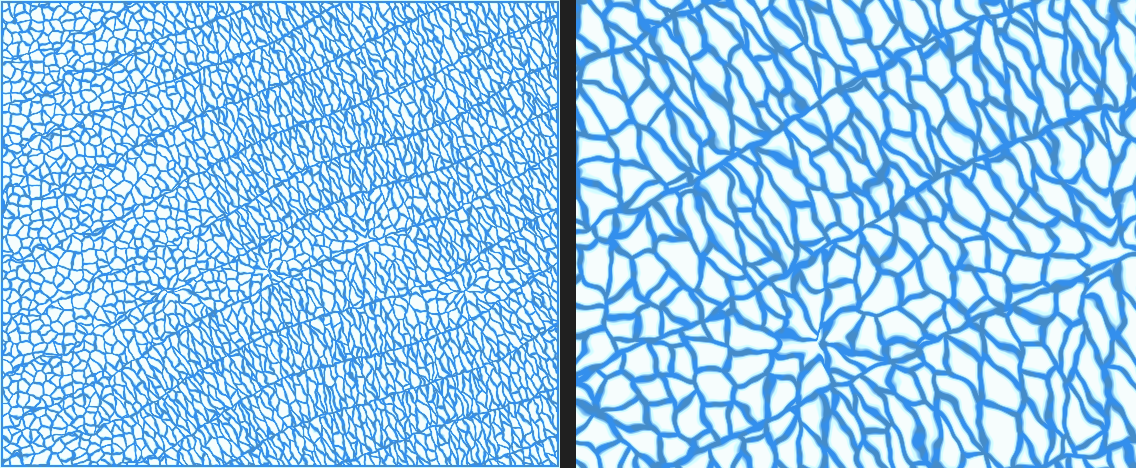
Left: the whole. Right: its middle third, enlarged.
Write a WebGL 2 fragment shader that draws this pattern.

```glsl
#version 300 es
precision highp float;
uniform vec2 u_resolution;
out vec4 fragColor;

const float CELLS = 45.0;         // seeds per canvas height
const float BAND_WIDTH = 0.1;     // spacing of the long ridge lines
const float RIDGE_ANGLE = 0.42;
const int REACH = 3;
const int SIDE = 2 * REACH + 1;
const int SEEDS = SIDE * SIDE;

const vec3 WHITE = vec3(0.965, 0.992, 0.992);
const vec3 HALO = vec3(0.82, 0.99, 1.0);
const vec3 SOFT_BLUE = vec3(0.46, 0.73, 0.95);
const vec3 BRIGHT_BLUE = vec3(0.20, 0.56, 0.93);
const vec3 DULL_BLUE = vec3(0.27, 0.55, 0.79);

vec2 hash2(vec2 c) {
  vec3 a = fract(c.xyx * vec3(0.1031, 0.1030, 0.0973));
  a += dot(a, a.yzx + 33.33);
  return fract((a.xx + a.yz) * a.zy);
}

float cornerSlope(vec2 corner, vec2 offset) {
  return dot(hash2(corner) * 2.0 - 1.0, offset);
}

float gradientNoise(vec2 p) {
  vec2 i = floor(p), f = p - i, e = vec2(1, 0);
  vec2 u = f * f * f * (f * (f * 6.0 - 15.0) + 10.0);
  float low = mix(cornerSlope(i, f), cornerSlope(i + e, f - e), u.x);
  float high = mix(cornerSlope(i + e.yx, f - e.yx), cornerSlope(i + 1.0, f - 1.0), u.x);
  return mix(low, high, u.y);
}

vec2 noise2(vec2 p) {
  return vec2(gradientNoise(p), gradientNoise(p + 57.0));
}

// x runs along the ridges, y across them
vec2 ridgeFrame(vec2 p) {
  float c = cos(RIDGE_ANGLE), s = sin(RIDGE_ANGLE);
  return vec2(c * p.x + s * p.y, c * p.y - s * p.x);
}

// Share of directed, combed cells: low on the left, high on the right
float combing(vec2 p) {
  return smoothstep(0.08, 0.5, p.x + 0.45 * gradientNoise(p * 3.1 + 4.0));
}

float bandHeight(vec2 p) {
  float bend = 0.09 * gradientNoise(p * 2.3 + 11.0);
  float wander = 0.05 * (1.0 - combing(p)) * gradientNoise(p * 17.0);
  return (ridgeFrame(p).y + bend + wander) / BAND_WIDTH;
}

vec2 bandGradient(vec2 p, float height) {
  vec2 e = vec2(0.001, 0.0);
  return (vec2(bandHeight(p + e), bandHeight(p + e.yx)) - height) / e.x;
}

// Local metric: cells stretch across ridges and radiate from a few peaks
mat2 cellMetric(vec2 p, vec2 across) {
  mat2 stretch = 0.89 * combing(p) * outerProduct(across, across);
  for (int i = 0; i < 4; i++) {
    float k = float(i);
    vec2 peak = vec2(0.36 + 0.21 * k, 0.43 + 0.14 * (hash2(vec2(k, 5.0)).x - 0.5));
    vec2 ray = p - peak;
    float pull = exp(-dot(ray, ray) / 0.006);
    ray /= length(ray) + 0.001;
    stretch = stretch * (1.0 - pull) + 0.9 * pull * outerProduct(ray, ray);
  }
  return mat2(1.0) - stretch;
}

// Jittered seed; some are left out along the valleys to open wide cells
vec2 seedPoint(vec2 cell, float band) {
  vec2 key = cell + band * vec2(37.0, 91.0) + 400.0;
  vec2 seed = cell + 0.05 + 0.9 * hash2(key);
  if (hash2(key + 7.3).x > 0.75) return seed;
  float valley = gradientNoise(ridgeFrame(seed / CELLS) * vec2(5.0, 19.0) + 30.0);
  return valley > 0.3 ? vec2(1000.0) : seed;
}

// Distance to the nearest border between stretched Voronoi cells
float cellBorder(vec2 p, mat2 metric, float band) {
  vec2 q = p * CELLS, base = floor(q) - float(REACH);
  vec2 offsets[SEEDS];
  float nearest = 1e9;
  int owner = 0;
  for (int i = 0; i < SEEDS; i++) {
    offsets[i] = seedPoint(base + vec2(i % SIDE, i / SIDE), band) - q;
    float d = dot(offsets[i], metric * offsets[i]);
    if (d < nearest) { nearest = d; owner = i; }
  }
  float border = 1e9;
  vec2 own = offsets[owner];
  for (int i = 0; i < SEEDS; i++) {
    if (i == owner) continue;
    vec2 other = offsets[i];
    float gap = dot(other, metric * other) - nearest;
    border = min(border, 0.5 * gap / (length(metric * (other - own)) + 1e-5));
  }
  return border / CELLS;
}

vec3 inkColor(float d, vec2 p) {
  float dull = smoothstep(-0.1, 0.15, gradientNoise(p * 95.0));
  vec3 color = mix(BRIGHT_BLUE, DULL_BLUE, dull);
  color = mix(color, SOFT_BLUE, smoothstep(0.0014, 0.0021, d));
  color = mix(color, HALO, smoothstep(0.0020, 0.0031, d));
  return mix(color, WHITE, smoothstep(0.0034, 0.0046, d));
}

void main() {
  vec2 p = gl_FragCoord.xy / u_resolution.y;
  vec2 size = vec2(u_resolution.x / u_resolution.y, 1.0);

  // Small kinks in every line
  vec2 bent = p + 0.009 * noise2(p * 40.0) + 0.003 * noise2(p * 95.0 + 19.0);

  float height = bandHeight(bent);
  vec2 slope = bandGradient(bent, height);
  float steepness = length(slope) + 1e-4;
  float ridge = (0.5 - abs(fract(height) - 0.5)) / steepness;
  float border = cellBorder(bent, cellMetric(bent, slope / steepness), floor(height));
  float line = min(ridge, border);

  // Outer frame line
  vec2 inset = min(p, size - p);
  float edge = min(inset.x, inset.y) - 0.004;
  line = edge < 0.0 ? -edge : min(line, edge);

  fragColor = vec4(inkColor(line, p), 1.0);
}
```
